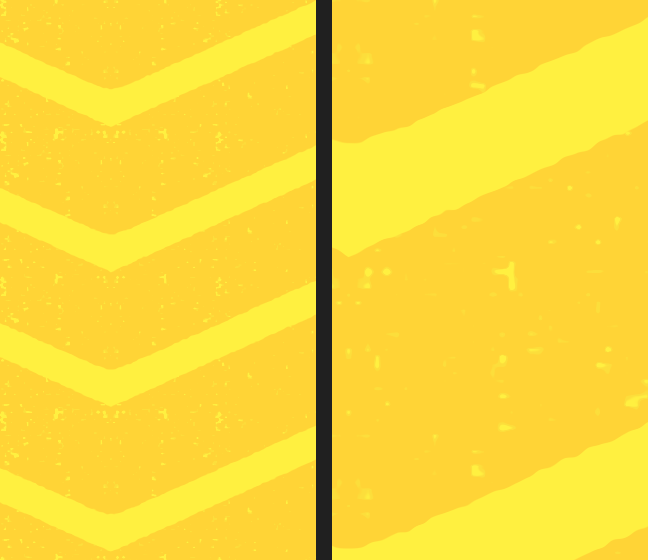
Left: the whole. Right: its middle third, enlarged.
Write a Shadertoy shader that draws this pattern.

```glsl
// Stacked yellow chevrons on amber, with mirrored speckled print wear.

float hash(vec2 p) {
    return fract(sin(dot(p, vec2(127.1, 311.7))) * 43758.5453);
}

float noise(vec2 p) {
    vec2 i = floor(p), f = fract(p);
    f = f * f * (3.0 - 2.0 * f);
    return mix(mix(hash(i), hash(i + vec2(1, 0)), f.x),
               mix(hash(i + vec2(0, 1)), hash(i + vec2(1, 1)), f.x), f.y);
}

// Soft round patch, 1 at its centre
float patchAt(vec2 p, vec2 centre, vec2 size) {
    vec2 d = (p - centre) / size;
    return exp(-dot(d, d));
}

// Signed distance to a chevron: sharp lower tip, rounded inner corner
float chevron(float x, float drop) {
    float lower = drop + 0.45 * abs(x);
    float upper = -0.061 - drop - 0.45 * sqrt(x * x + 0.0002);
    return 0.912 * max(lower, upper);
}

void mainImage(out vec4 fragColor, in vec2 fragCoord) {
    // Height is one unit; y runs downward, x is centred on the tips
    float pixel = 1.0 / iResolution.y;
    vec2 p = vec2(fragCoord.x * pixel - 0.198, 1.0 - fragCoord.y * pixel);

    // Chevrons come in pairs with slightly uneven spacing
    float dist = 1.0;
    for (int k = 0; k < 8; k++) {
        float tip = 0.2266 + 0.5 * float(k / 2) + 0.2591 * float(k % 2);
        dist = min(dist, chevron(p.x, p.y - tip));
    }
    dist += 0.0025 * (noise(p * 140.0 + 50.0) - 0.5);
    float stripe = 1.0 - smoothstep(-0.75 * pixel, 0.75 * pixel, dist);

    // Wear restarts under every tip and mirrors about the tip axis
    float row = mod(p.y - 0.2266, 0.5);
    float second = step(0.2591, row);
    vec2 q = vec2(abs(p.x), row - 0.2591 * second);

    // Where the wear is heavy: a band, side clusters, the axis, the left side
    float wear = mix(1.0, 0.45, second) * patchAt(q, vec2(0.09, 0.014), vec2(0.13, 0.016));
    wear += 0.95 * patchAt(q, vec2(0.185, 0.08), vec2(0.025, 0.016));
    wear += 0.45 * patchAt(q, vec2(0.0, 0.06), vec2(0.03, 0.035));
    wear += 0.4 * patchAt(q, vec2(0.0, 0.13), vec2(0.035, 0.018));
    wear += 0.3 * (1.0 - smoothstep(-0.16, -0.02, p.x));
    wear -= 0.3 * smoothstep(0.2, 0.3, p.x);

    // Bright flecks with faint halos
    float grain = 0.65 * noise(q * vec2(175, 215)) + 0.35 * noise(q * 65.0 + 20.0);
    float level = 0.845 - 0.13 * wear;
    float halo = smoothstep(level - 0.09, level - 0.04, grain);
    float fleck = smoothstep(level - 0.02, level + 0.02, grain);

    vec3 yellow = vec3(1.0, 0.94, 0.25);
    vec3 color = mix(vec3(1.0, 0.83, 0.21), vec3(0.99, 0.87, 0.23), halo);
    color = mix(color, yellow, max(fleck, stripe));
    fragColor = vec4(color, 1.0);
}
```
